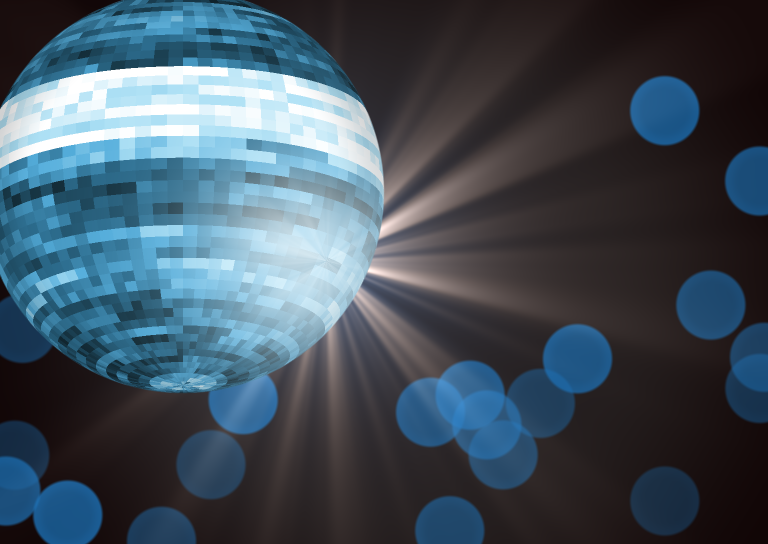
Reproduce this background procedurally as a WebGL 1 fragment shader.

```glsl
precision highp float;
// A mirror ball seen from slightly below, with a flare at its right side, streaked rays
// and soft blue discs on a dark brown ground. The ball is a sphere cut into rows and
// columns of hashed tone; the discs follow orbit, zigzag and arc formulas.
uniform vec2 u_resolution;

#define BALL_CENTER vec2(0.3364, 0.647)
#define BALL_RADIUS 0.3695
#define BALL_TILT 0.28
#define ROW_HEIGHT 0.0561
#define COLUMNS 78.0
#define FLARE_CENTER vec2(0.600, 0.520)
#define SHEEN_CENTER vec2(0.560, 0.525)
#define DISC_RADIUS 0.064
#define DISC_BLUE vec3(0.10, 0.43, 0.70)
#define GROUND vec3(0.135, 0.108, 0.105)
#define GROUND_EDGE vec3(0.065, 0.020, 0.020)

const float TAU = 6.28318;

float hash(vec2 p) {
  vec3 q = fract(vec3(p.xyx) * 0.1031);
  q += dot(q, q.yzx + 33.33);
  return fract((q.x + q.y) * q.z);
}

// Smooth noise around a full turn, with a whole number of cells
float turnNoise(float turn, float cells) {
  float x = fract(turn) * cells;
  float i = floor(x);
  float f = smoothstep(0.0, 1.0, x - i);
  return mix(hash(vec2(i, cells)), hash(vec2(mod(i + 1.0, cells), cells)), f);
}

float rays(vec2 d) {
  float turn = atan(d.y, d.x) / TAU + 0.5;
  return 0.45 * turnNoise(turn, 19.0) + 0.35 * turnNoise(turn, 43.0)
       + 0.20 * turnNoise(turn, 97.0);
}

// Dark teal through sky blue to white
vec3 mirrorColor(float tone) {
  vec3 c = mix(vec3(0.07, 0.16, 0.20), vec3(0.17, 0.42, 0.55), smoothstep(0.0, 0.35, tone));
  c = mix(c, vec3(0.33, 0.68, 0.86), smoothstep(0.3, 0.6, tone));
  c = mix(c, vec3(0.68, 0.88, 0.96), smoothstep(0.58, 0.8, tone));
  return mix(c, vec3(1.0), smoothstep(0.8, 0.97, tone));
}

// Colour of the mirror tile under a point of the unit disc
vec3 mirrorTile(vec2 q) {
  vec3 n = vec3(q, sqrt(max(0.0, 1.0 - dot(q, q))));
  float c = sqrt(1.0 - BALL_TILT * BALL_TILT);
  float height = clamp(c * n.y - BALL_TILT * n.z, -1.0, 1.0);
  float row = floor(asin(height) / ROW_HEIGHT);
  float column = floor(atan(n.x, BALL_TILT * n.y + c * n.z) / TAU * COLUMNS);
  float lat = (row + 0.5) * ROW_HEIGHT;

  // Broad bands of light by latitude
  float bright = step(0.0, lat) * step(lat, 0.39);
  float below = step(lat, 0.0);
  float tone = mix(0.33, 0.88, bright);
  tone += 0.30 * below * smoothstep(-0.17, -0.03, lat);
  tone += 0.17 * exp(-pow((lat + 0.68) / 0.2, 2.0));
  tone += 0.25 * smoothstep(-1.3, -1.5, lat) + 0.10 * below * n.x;

  // Whole rows, runs of tiles and single tiles
  float run = floor((column + floor(hash(vec2(row, 7.0)) * 9.0)) / 6.0);
  float vary = 0.20 * (hash(vec2(row, 3.0)) - 0.5)
             + 0.38 * (hash(vec2(run, row + 90.0)) - 0.5)
             + 0.18 * (hash(vec2(column, row + 40.0)) - 0.5);
  return mirrorColor(tone + vary * mix(1.0, 0.65, bright));
}

vec3 addDisc(vec3 color, vec2 p, vec2 center, float strength) {
  float d = length(p - center);
  float cover = 1.0 - smoothstep(DISC_RADIUS - 0.004, DISC_RADIUS + 0.003, d);
  float rim = 0.92 + 0.08 * smoothstep(0.6, 0.95, d / DISC_RADIUS);
  return mix(color, DISC_BLUE * rim, cover * strength);
}

vec3 addDiscs(vec3 color, vec2 p) {
  for (int i = 0; i < 7; i++) {
    float k = float(i);
    float odd = mod(k, 2.0);
    // Cluster: six discs in orbit about a seventh
    float angle = 0.63 + 1.145 * k + 0.31 * odd;
    float reach = (0.125 + 0.085 * cos(2.094 * k + 0.3)) * step(k, 5.5);
    color = addDisc(color, p, vec2(0.895, 0.219) + reach * vec2(cos(angle), sin(angle)),
                    0.72 - 0.06 * k + 0.2 * step(5.5, k));
    // Zigzag down the right side
    vec2 zigzag = vec2(1.222 + sin(0.628 * k) * (0.193 + 0.12 * sin(2.094 * k)),
                       0.761 - 0.134 * k - 0.061 * sin(1.8 * k - 2.52));
    color = addDisc(color, p, zigzag, (0.78 - 0.09 * k) * step(k, 5.5));
    // Arc below the ball
    angle = 2.36 + 0.68 * k + 0.44 * sin(1.571 * k) / max(k, 1.0);
    reach = 0.239 - 0.044 * odd;
    color = addDisc(color, p, vec2(0.211, 0.228) + reach * vec2(cos(angle), sin(angle)),
                    0.58 + 0.25 * sin(1.571 * k - 2.6));
  }
  return color;
}

void main() {
  float pixel = 1.0 / u_resolution.y;
  vec2 p = gl_FragCoord.xy * pixel;
  vec2 d = p - FLARE_CENTER;
  float dist = length(d);
  float streak = rays(d);

  // Ground, discs and the rays behind the ball
  vec3 color = mix(GROUND, GROUND_EDGE, smoothstep(0.38, 0.82, length(p - vec2(0.75, 0.45))));
  color = addDiscs(color, p);
  vec3 rayTint = mix(vec3(0.48, 0.68, 0.95), vec3(0.92, 0.86, 0.84), smoothstep(0.3, 0.7, streak));
  color += rayTint * (0.25 + 1.4 * streak * streak) * 1.5 * exp(-6.5 * dist);
  color += vec3(0.10, 0.09, 0.09) * smoothstep(0.45, 0.8, streak) * exp(-2.0 * dist);

  // Ball, with four samples per pixel
  vec2 q = (p - BALL_CENTER) / BALL_RADIUS;
  vec3 ball = vec3(0.0);
  for (int i = 0; i < 4; i++) {
    vec2 shift = vec2(mod(float(i), 2.0), floor(float(i) * 0.5)) - 0.5;
    ball += 0.25 * mirrorTile(q + shift * 0.5 * pixel / BALL_RADIUS);
  }
  ball *= 1.0 - 0.18 * smoothstep(0.75, 1.0, length(q));
  float sheen = exp(-pow(length(p - SHEEN_CENTER) / 0.19, 2.0));
  ball = mix(ball, vec3(0.93, 0.98, 1.0), sheen * (0.70 + 0.2 * streak));
  float edge = (length(q) - 1.0) * BALL_RADIUS;
  color = mix(color, ball, 1.0 - smoothstep(-pixel, pixel, edge));
  gl_FragColor = vec4(clamp(color, 0.0, 1.0), 1.0);
}
```
